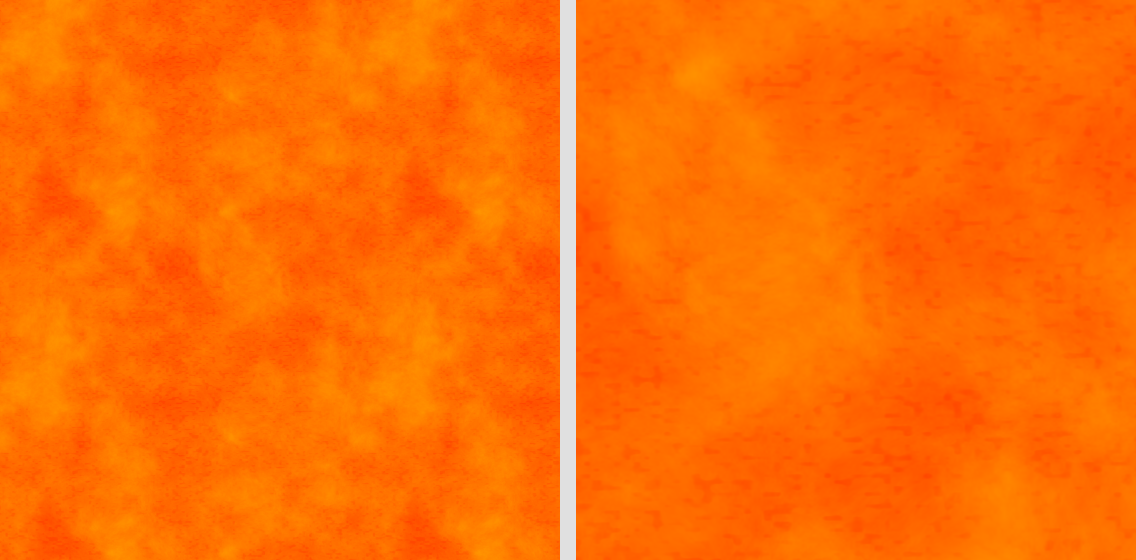
Left: the whole. Right: its middle third, enlarged.
Write a WebGL 2 fragment shader that draws this texture.

```glsl
#version 300 es
precision highp float;
// Draws a repeating sheet of mottled orange clouds with fine reddish grain.

uniform vec2 u_resolution;
out vec4 fragColor;

const vec2 TILE_SIZE = vec2(0.656, 0.609);
const vec2 CLOUD_CELLS = vec2(6.0);
const vec2 SPECK_CELLS = vec2(110.0, 170.0);
const int OCTAVES = 7;
const float GAIN = 0.68;

float hash(vec2 p) {
    return fract(sin(dot(p, vec2(12.9898, 78.233))) * 43758.5453);
}

// Value noise that repeats after the given number of cells
float tiledNoise(vec2 p, vec2 cells, float seed) {
    vec2 cell = floor(p);
    vec2 f = fract(p);
    vec2 blend = f * f * (3.0 - 2.0 * f);
    vec2 low = mod(cell, cells) + seed;
    vec2 high = mod(cell + 1.0, cells) + seed;
    float bottom = mix(hash(low), hash(vec2(high.x, low.y)), blend.x);
    float top = mix(hash(vec2(low.x, high.y)), hash(high), blend.x);
    return mix(bottom, top, blend.y);
}

// Sum of octaves, normalised to 0..1
float cloudNoise(vec2 tileUv, vec2 cells, float seed) {
    float sum = 0.0;
    float total = 0.0;
    float amplitude = 1.0;
    for (int i = 0; i < OCTAVES; i++) {
        float octaveSeed = seed + 17.3 * float(i);
        vec2 shift = vec2(0.37, 0.71) * float(i);
        sum += amplitude * tiledNoise(tileUv * cells + shift, cells, octaveSeed);
        total += amplitude;
        amplitude *= GAIN;
        cells *= 2.0;
    }
    return sum / total;
}

// Soft displacement that breaks up the straight lattice
vec2 warp(vec2 tileUv, vec2 cells, float strength) {
    vec2 p = tileUv * cells;
    vec2 offset = vec2(tiledNoise(p, cells, 41.7), tiledNoise(p, cells, 73.1));
    return tileUv + strength * (offset - 0.5);
}

// Small flat grains, gathered in the darker clouds
float specks(vec2 tileUv, vec2 cells, float clouds) {
    float grain = smoothstep(0.55, 0.95, tiledNoise(tileUv * cells, cells, 5.9));
    return grain * (1.0 - smoothstep(0.4, 0.68, clouds));
}

void main() {
    vec2 uv = gl_FragCoord.xy / u_resolution.y;
    vec2 tileUv = uv / TILE_SIZE;

    // Cloud layer
    vec2 warped = warp(tileUv, vec2(11.0), 0.035);
    float clouds = cloudNoise(warped, CLOUD_CELLS, 3.1);

    // Red to amber is carried by the green channel alone
    float green = 0.447 + 0.43 * (clouds - 0.5);
    green -= 0.055 * specks(tileUv, SPECK_CELLS, clouds);
    fragColor = vec4(1.0, clamp(green, 0.28, 0.6), 0.0, 1.0);
}
```
